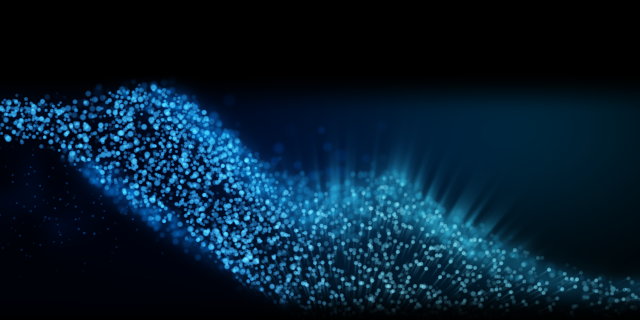
Write a Shadertoy shader that draws this background.

```glsl
// A wave of glowing blue particles falls from left to right over a dark haze.
// Two curves set the crest and the lower fold; hashed grids scatter discs along
// them, and a polar grid about a low focus draws fibres with bright tips.

const vec2 FOCUS = vec2(1.07, -0.25);       // where the fibres converge
const float FIBRE_SCALE = 0.7;              // arc length per radian in the fibre grid
const vec2 FIBRE_CELL = vec2(0.013, 0.055);
const float CREST_DEPTH = 0.07;             // bright band below the crest line
const float CREST_WIDTH = 0.062;
const float FOLD_WIDTH = 0.045;
const vec2 HAZE_CENTRE = vec2(1.64, 0.60);
const vec3 TEAL_HAZE = vec3(0.0, 0.135, 0.205);
const vec3 NAVY_HAZE = vec3(0.0, 0.045, 0.15);
const vec3 GLOW_BLUE = vec3(0.015, 0.34, 0.78);
const vec3 GLOW_TEAL = vec3(0.10, 0.48, 0.66);
const vec3 DOT_BLUE = vec3(0.24, 1.05, 2.0);
const vec3 DOT_PALE = vec3(0.48, 1.05, 1.25);

vec3 hash3(vec2 cell) {
    vec3 q = fract(cell.xyx * vec3(0.1031, 0.1030, 0.0973));
    q += dot(q, q.yxz + 33.33);
    return fract((q.xxy + q.yzz) * q.zyx);
}

float noise(vec2 p) {
    vec2 i = floor(p), f = fract(p);
    f = f * f * (3.0 - 2.0 * f);
    vec2 e = vec2(0.0, 1.0);
    return mix(mix(hash3(i).x, hash3(i + e.yx).x, f.x),
               mix(hash3(i + e).x, hash3(i + e.yy).x, f.x), f.y);
}

float bell(float v) { return exp(-v * v); }

// Upper outline of the wave
float crest(float x) {
    return 0.72 - 0.30 * smoothstep(0.5, 1.0, x) - 0.27 * smoothstep(1.1, 1.95, x)
         + 0.035 * bell((x - 0.45) / 0.14) + 0.06 * bell((x - 1.24) / 0.10);
}

// Lower outline, a slanting fold
float fold(float x) { return min(0.56, 0.5 - 0.68 * (x - 0.23)); }

float crestBand(vec2 p) {
    float along = mix(0.12, 1.0, smoothstep(0.3, 0.72, p.x)) * mix(1.0, 0.3, smoothstep(1.3, 1.85, p.x));
    float width = CREST_WIDTH + 0.025 * bell((p.x - 1.05) / 0.25);
    return along * bell((p.y - crest(p.x) + CREST_DEPTH) / width);
}

float foldBand(vec2 p) {
    float along = smoothstep(0.15, 0.32, p.x) * mix(1.0, 0.35, smoothstep(0.4, 0.75, p.x));
    return along * (1.0 - smoothstep(0.75, 1.1, p.x)) * bell((p.y - fold(p.x)) / FOLD_WIDTH);
}

// Region between the two outlines
float body(vec2 p) {
    return smoothstep(0.0, 0.05, crest(p.x) - p.y) * smoothstep(-0.05, 0.04, p.y - fold(p.x));
}

// Chance of a disc: 0 sharp dots, 1 bokeh, 2 fine dust, 3 faint drift above
float density(vec2 p, int kind) {
    float above = p.y - crest(p.x);
    if (kind == 0) return body(p) * (1.0 - 0.75 * smoothstep(0.65, 1.05, p.x)) * (0.35 + 0.65 * noise(p * 13.0));
    if (kind == 1) return crestBand(p) + foldBand(p) + 0.45 * bell((p.x - 0.45) / 0.16) * bell((above + 0.02) / 0.035);
    if (kind == 2) return 0.4 * (1.0 - smoothstep(0.3, 0.75, p.x)) * bell((p.y - 0.38) / 0.2);
    return 0.8 * bell((p.x - 0.95) / 0.35) * smoothstep(-0.03, 0.03, above) * exp(-max(above, 0.0) / 0.13);
}

// Scattered discs; softness 0 is crisp, 1 is fully blurred
float discs(vec2 p, float cell, float radius, float softness, int kind, float seed) {
    float sum = 0.0, pixel = 1.0 / iResolution.y;
    vec2 home = floor(p / cell);
    for (int k = 0; k < 9; k++) {
        vec2 id = home + vec2(k % 3 - 1, k / 3 - 1);
        vec3 h = hash3(id + seed * 37.0);
        vec2 centre = (id + h.xy) * cell;
        float r = radius * (0.55 + 0.6 * h.z);
        float edge = 1.0 - smoothstep(r * (0.75 - 0.75 * softness), r + pixel, length(p - centre));
        float shown = smoothstep(0.0, 0.3, density(centre, kind) - fract(h.z * 7.31 + h.x) * 0.8);
        sum += edge * shown * (0.4 + 0.6 * h.y);
    }
    return sum;
}

// Bright tips (x) and tails toward the focus (y)
vec2 fibres(vec2 p) {
    vec2 sum = vec2(0.0), d = p - FOCUS;
    vec2 polar = vec2(atan(d.x, d.y) * FIBRE_SCALE, length(d));
    vec2 home = floor(polar / FIBRE_CELL);
    for (int k = 0; k < 9; k++) {
        vec2 id = home + vec2(k % 3 - 1, k / 3 - 1);
        vec3 h = hash3(id + 311.0);
        vec2 tip = (id + h.xy) * FIBRE_CELL;
        float angle = tip.x / FIBRE_SCALE;
        vec2 centre = FOCUS + tip.y * vec2(sin(angle), cos(angle));
        vec2 off = (polar - tip) * vec2(polar.y / FIBRE_SCALE, 1.0);
        float shown = body(centre) * smoothstep(0.5, 0.85, centre.x) * step(h.z, 0.75) * (0.35 + 0.65 * h.y);
        float tail = smoothstep(-FIBRE_CELL.y, 0.0, off.y) * step(off.y, 0.0);
        sum += shown * vec2(1.0 - smoothstep(0.003, 0.0085, length(off)), tail * bell(off.x / 0.003));
    }
    return sum;
}

void mainImage(out vec4 fragColor, in vec2 fragCoord) {
    vec2 p = fragCoord / iResolution.y;
    p.x *= 2.0 * iResolution.y / iResolution.x;   // canvas spans 2 by 1
    float above = p.y - crest(p.x);
    float right = smoothstep(0.6, 1.3, p.x);
    vec3 glowColor = mix(GLOW_BLUE, GLOW_TEAL, right);
    vec3 dotColor = mix(DOT_BLUE, DOT_PALE, right);

    // Background haze, cut off by darkness at the top
    vec2 haze = (p - HAZE_CENTRE) / vec2(0.55, 0.38);
    vec3 color = TEAL_HAZE * exp(-dot(haze, haze));
    color += NAVY_HAZE * bell((p.x - 0.95) / 0.5) * bell((p.y - 0.5) / 0.3);
    color += vec3(0.0, 0.006, 0.035) * (1.0 - smoothstep(0.3, 1.2, p.x));
    color *= 1.0 - smoothstep(0.64, 0.775, p.y);

    // Soft glows along the crest, the fold and the left mist
    float cloud = 0.45 + 0.75 * noise(p * 17.0);
    vec3 light = glowColor * cloud * (0.75 * crestBand(p) + 0.55 * foldBand(p));
    light += vec3(0.0, 0.07, 0.12) * body(p) * smoothstep(0.5, 1.1, p.x);
    light += vec3(0.0, 0.10, 0.32) * bell((p.x - 0.17) / 0.17) * bell((p.y - 0.43) / 0.13) * pow(noise(p * 11.0 + 5.0), 2.0);

    // Rays fanning upward from the crest
    vec2 d = p - FOCUS;
    float ray = pow(noise(vec2(atan(d.x, d.y) * 45.0, 3.0)), 2.0);
    light += glowColor * ray * smoothstep(0.8, 1.1, p.x) * (1.0 - smoothstep(1.4, 1.75, p.x))
           * smoothstep(-0.06, 0.0, above) * exp(-max(above, 0.0) / 0.05);

    // Blurred and sharp particles
    light += glowColor * 0.55 * (discs(p, 0.034, 0.018, 0.6, 1, 1.0) + discs(p, 0.023, 0.012, 0.5, 1, 2.0));
    light += vec3(0.0, 0.07, 0.20) * discs(p, 0.05, 0.022, 0.5, 3, 3.0);
    light += dotColor * (discs(p, 0.021, 0.0085, 0.3, 0, 4.0) + 0.7 * discs(p, 0.014, 0.005, 0.3, 0, 5.0));
    light += vec3(0.03, 0.22, 0.5) * discs(p, 0.021, 0.0025, 0.4, 2, 6.0);
    vec2 fibre = fibres(p);
    light += dotColor * (0.8 * fibre.x + 0.22 * fibre.y);

    light *= (1.0 - smoothstep(0.72, 0.775, p.y)) * smoothstep(-0.01, 0.13, p.y);
    color = mix(color, vec3(1.0), 1.0 - exp(-light));
    fragColor = vec4(color * smoothstep(-0.03, 0.08, p.y), 1.0);
}
```
